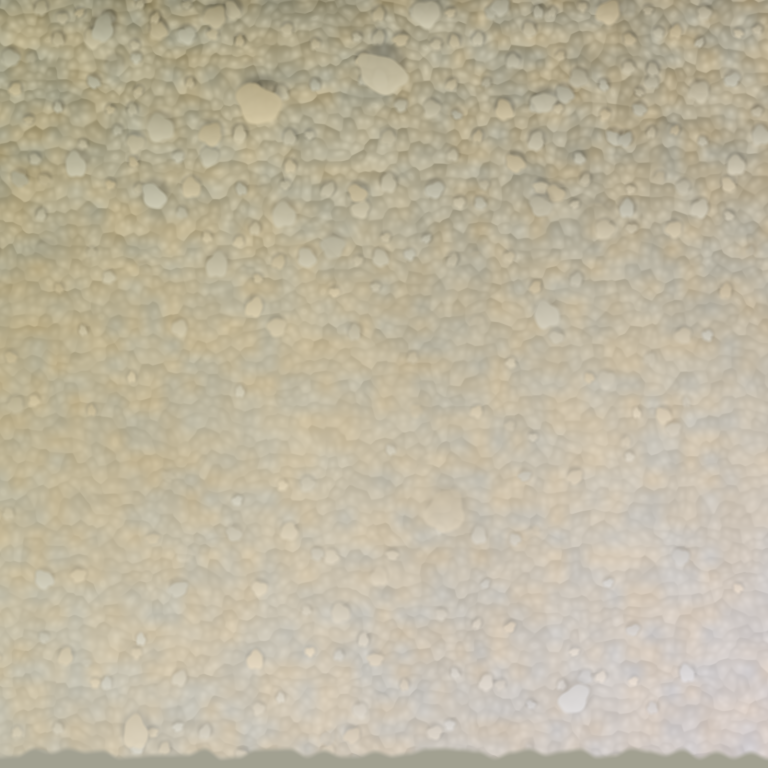
Give the GLSL for this texture, as a WebGL 1 fragment shader.

```glsl
precision highp float;
// Soft, slightly blurred bed of pale gravel with scattered pebbles and a dark lower edge.

uniform vec2 u_resolution;

#define FINE_SCALE 66.0
#define MEDIUM_SCALE 31.0
#define LARGE_SCALE 13.0
#define GRAIN_SOFTNESS 11.0
#define GRAIN_CONTRAST 0.16
#define TINT_STRENGTH 0.045
#define SHADOW_STRENGTH 0.15
#define EDGE_BLUR 0.0035
#define STRIP_HEIGHT 0.019
#define STRIP_COLOR vec3(0.635, 0.63, 0.57)

float hash(vec2 p) {
  return fract(sin(dot(p, vec2(127.1, 311.7))) * 43758.5453);
}

vec2 hash2(vec2 p) {
  return vec2(hash(p), hash(p + 57.3));
}

float noise(vec2 p) {
  vec2 i = floor(p), f = fract(p);
  f = f * f * (3.0 - 2.0 * f);
  return mix(mix(hash(i), hash(i + vec2(1.0, 0.0)), f.x),
             mix(hash(i + vec2(0.0, 1.0)), hash(i + 1.0), f.x), f.y);
}

// Broad light: olive at the top left, pale lilac at the lower right.
vec3 groundColor(vec2 uv) {
  vec3 top = mix(vec3(0.695, 0.67, 0.55), vec3(0.735, 0.70, 0.605), uv.x);
  vec3 middle = mix(vec3(0.75, 0.71, 0.58), vec3(0.79, 0.755, 0.685), uv.x);
  vec3 bottom = mix(vec3(0.805, 0.775, 0.685), vec3(0.845, 0.815, 0.81), uv.x);
  vec3 color = mix(bottom, middle, smoothstep(0.0, 0.6, uv.y));
  color = mix(color, top, smoothstep(0.45, 0.95, uv.y));
  color -= 0.06 * smoothstep(0.95, 1.02, uv.y);
  return color + 0.035 * (noise(uv * 5.0) - 0.5);
}

// Warm or cool shift given to a single stone.
vec3 stoneTint(float seed) {
  return (seed - 0.5) * vec3(1.0, 0.15, -1.0);
}

// Smoothly blended cells: x, y = offset from centre, z = tone, w = height.
vec4 grainField(vec2 p) {
  vec2 cell = floor(p);
  vec3 sum = vec3(0.0);
  float total = 0.0001;
  for (int y = -1; y <= 1; y++) {
    for (int x = -1; x <= 1; x++) {
      vec2 id = cell + vec2(float(x), float(y));
      vec2 offset = p - id - 0.1 - 0.8 * hash2(id);
      float weight = exp(-GRAIN_SOFTNESS * dot(offset, offset));
      sum += weight * vec3(offset, hash(id + 19.7));
      total += weight;
    }
  }
  return vec4(sum / total, clamp(total, 0.0, 1.2));
}

// Rounded, uneven stones laid over the ground, each with a shadow above it.
vec3 addPebbles(vec3 color, vec2 uv, float scale, float density, float relief) {
  vec2 p = uv * scale;
  vec2 cell = floor(p);
  float blur = EDGE_BLUR * scale;
  vec3 ground = groundColor(uv);
  for (int y = -1; y <= 1; y++) {
    for (int x = -1; x <= 1; x++) {
      vec2 id = cell + vec2(float(x), float(y));
      vec2 offset = p - id - 0.15 - 0.7 * hash2(id + scale);
      float seed = hash(id + 3.1 * scale);
      float present = smoothstep(0.0, 0.06, density - hash(id + 7.7 * scale));
      float radius = mix(0.2, 0.44, seed * seed);
      float turn = 6.2832 * hash(id + 31.0);
      float c = cos(turn), s = sin(turn);
      vec2 q = mat2(c, -s, s, c) * offset;
      q.y *= 1.0 + 0.45 * hash(id + 11.0);
      float angle = atan(q.y, q.x + 0.0001);
      float outline = radius * (1.0 + 0.09 * sin(3.0 * angle + turn) + 0.05 * sin(5.0 * angle));
      float body = 1.0 - smoothstep(-blur, blur, length(q) - outline);
      float shadowEdge = length(offset - vec2(0.02, 0.3 * radius)) - radius * 0.85;
      float shadow = 1.0 - smoothstep(-0.05, 0.06 + blur, shadowEdge);
      color *= 1.0 - SHADOW_STRENGTH * relief * present * shadow;
      vec3 stone = ground + 0.02 + 0.05 * hash(id + 23.0);
      stone += 1.2 * TINT_STRENGTH * stoneTint(hash(id + 41.0));
      stone -= 0.06 * relief * offset.y / radius;
      color = mix(color, stone, 0.88 * body * present);
    }
  }
  return color;
}

void main() {
  vec2 uv = gl_FragCoord.xy / u_resolution;
  float upper = smoothstep(0.45, 0.95, uv.y);
  float lower = 1.0 - smoothstep(0.1, 0.4, uv.y);
  float relief = 0.55 + 0.65 * upper;

  // Fine grains, bent a little so that no rows show.
  vec2 bend = vec2(noise(uv * 22.0), noise(uv * 22.0 + 40.0)) - 0.5;
  vec4 grain = grainField((uv + 0.012 * bend) * FINE_SCALE);
  float light = 0.55 * (grain.z - 0.5) + 0.35 * (grain.w - 0.7) - 0.4 * grain.y;
  vec3 color = groundColor(uv) + GRAIN_CONTRAST * relief * light;
  color += TINT_STRENGTH * stoneTint(noise(uv * 40.0));

  // Larger stones are common near the top and rare in the middle.
  color = addPebbles(color, uv, MEDIUM_SCALE, 0.14 + 0.4 * upper + 0.16 * lower, relief);
  color = addPebbles(color, uv, LARGE_SCALE, 0.05 + 0.25 * upper + 0.08 * lower, relief);

  // Ragged dark strip along the bottom.
  float ragged = STRIP_HEIGHT + 0.014 * (noise(vec2(uv.x * 45.0, 2.0)) - 0.5);
  color = mix(STRIP_COLOR, color, smoothstep(-0.005, 0.005, uv.y - ragged));
  gl_FragColor = vec4(clamp(color, 0.0, 1.0), 1.0);
}
```
